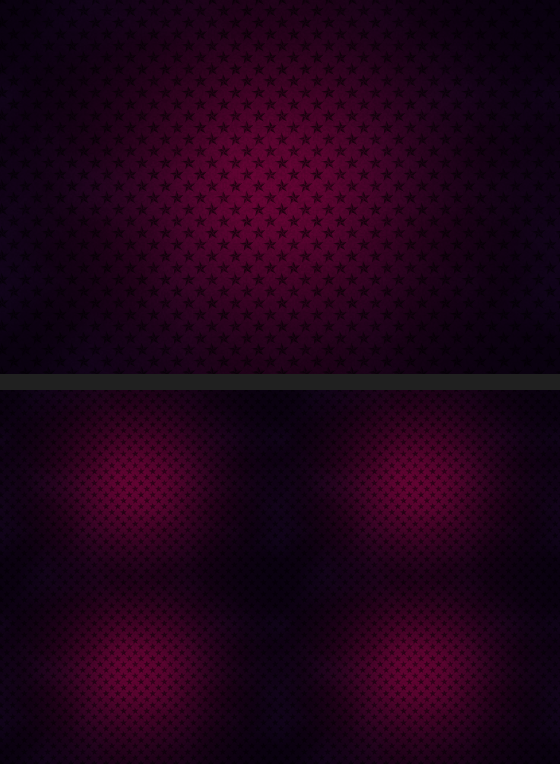
Top: one tile. Bottom: repeated 2 by 2.
Give the GLSL for this pattern, as a WebGL 1 fragment shader.

```glsl
precision highp float;
// Small two-tone pinwheel stars in staggered rows on dark wine cloth.
// A soft central glow, faint violet clouds and fine grain light the cloth;
// the lattice, the glow distance and the noise all wrap at the borders.

#define GRID vec2(24.0, 16.0)          // star columns and rows per lattice
#define STAR_SHIFT vec2(0.09, 0.03)    // lattice offset, in cells
#define STAR_RADIUS 0.30               // tip radius, in cells
#define STAR_INNER 0.43                // notch radius relative to the tip
#define STAR_TILT 0.12                 // rotation in radians
#define FACET_DARK 0.62                // darkening of the shaded half arm
#define FACET_LIGHT 0.31               // darkening of the other half arm
#define GLOW_CENTER vec2(0.49, 0.50)
#define GLOW_RADIUS 0.43
#define GRAIN_CELLS vec2(384.0, 256.0)
#define GRAIN_AMOUNT 0.09
#define CLOUD_AMOUNT 0.20

uniform vec2 u_resolution;

const float SECTOR = 6.2831853 / 5.0;

float hash(vec2 p) {
  vec3 q = fract(vec3(p.xyx) * 0.1031);
  q += dot(q, q.yzx + 33.33);
  return fract((q.x + q.y) * q.z);
}

// Value noise that repeats after a whole number of cells.
float wrapNoise(vec2 uv, vec2 cells) {
  vec2 p = uv * cells;
  vec2 i = floor(p);
  vec2 f = fract(p);
  f = f * f * (3.0 - 2.0 * f);
  vec2 a = mod(i, cells);
  vec2 b = mod(i + 1.0, cells);
  return mix(mix(hash(a), hash(vec2(b.x, a.y)), f.x),
             mix(hash(vec2(a.x, b.y)), hash(b), f.x), f.y);
}

float clouds(vec2 uv) {
  float sum = 0.0;
  float weight = 0.5;
  vec2 cells = vec2(6.0, 4.0);
  for (int i = 0; i < 4; i++) {
    sum += weight * wrapNoise(uv, cells);
    cells *= 2.0;
    weight *= 0.5;
  }
  return sum / 0.9375;
}

// Offset from the nearest star center of two interleaved square lattices.
vec2 nearestStar(vec2 g) {
  vec2 corner = g - floor(g + 0.5);
  vec2 middle = fract(g) - 0.5;
  return dot(corner, corner) < dot(middle, middle) ? corner : middle;
}

// Darkening by a five-pointed star whose arms are split along their ridges.
float starShade(vec2 p, float pixel) {
  float angle = atan(p.x, p.y) + STAR_TILT;
  float a = mod(angle + 0.5 * SECTOR, SECTOR) - 0.5 * SECTOR;
  vec2 q = length(p) * vec2(cos(a), sin(a));
  vec2 tip = vec2(STAR_RADIUS, 0.0);
  vec2 notch = STAR_RADIUS * STAR_INNER * vec2(cos(0.5 * SECTOR), sin(0.5 * SECTOR));
  vec2 edge = normalize(notch - tip);
  float d = dot(vec2(q.x, abs(q.y)) - tip, vec2(edge.y, -edge.x));
  float inside = 1.0 - smoothstep(-0.6 * pixel, 0.6 * pixel, d);
  float facet = smoothstep(-0.6 * pixel, 0.6 * pixel, q.y);
  return inside * mix(FACET_LIGHT, FACET_DARK, facet);
}

// Wrapped distance to the glow center, flattened where opposite borders meet.
float glowDistance(vec2 uv) {
  vec2 q = fract(uv - GLOW_CENTER + 0.5) - 0.5;
  vec2 flatten = 1.0 - pow(abs(2.0 * q), vec2(10.0)) / 11.0;
  return length(q * flatten * vec2(1.62, 1.10));
}

void main() {
  vec2 uv = gl_FragCoord.xy / u_resolution;

  // Cloth: glow from near-black plum to wine red
  float cloud = clouds(uv) - 0.5;
  float glow = exp(-pow(glowDistance(uv) / GLOW_RADIUS, 1.8));
  glow *= 1.0 + CLOUD_AMOUNT * cloud;
  vec3 color = mix(vec3(0.030, 0.002, 0.058), vec3(0.370, 0.012, 0.190), glow);

  // Violet haze in the brighter clouds
  color += vec3(0.05, 0.03, 0.10) * max(cloud, 0.0) * (1.0 - glow);

  // Stars, each pressed with slightly different strength
  vec2 g = uv * GRID - STAR_SHIFT;
  vec2 p = nearestStar(g);
  vec2 id = mod(floor(2.0 * (g - p) + 0.5), 2.0 * GRID);
  float strength = 0.90 + 0.18 * hash(id + 7.0);
  color *= 1.0 - strength * starShade(p, GRID.y / u_resolution.y);

  // Fine grain
  float grain = wrapNoise(uv, GRAIN_CELLS) - 0.5;
  color *= 1.0 + GRAIN_AMOUNT * 2.0 * grain;

  gl_FragColor = vec4(color, 1.0);
}
```
